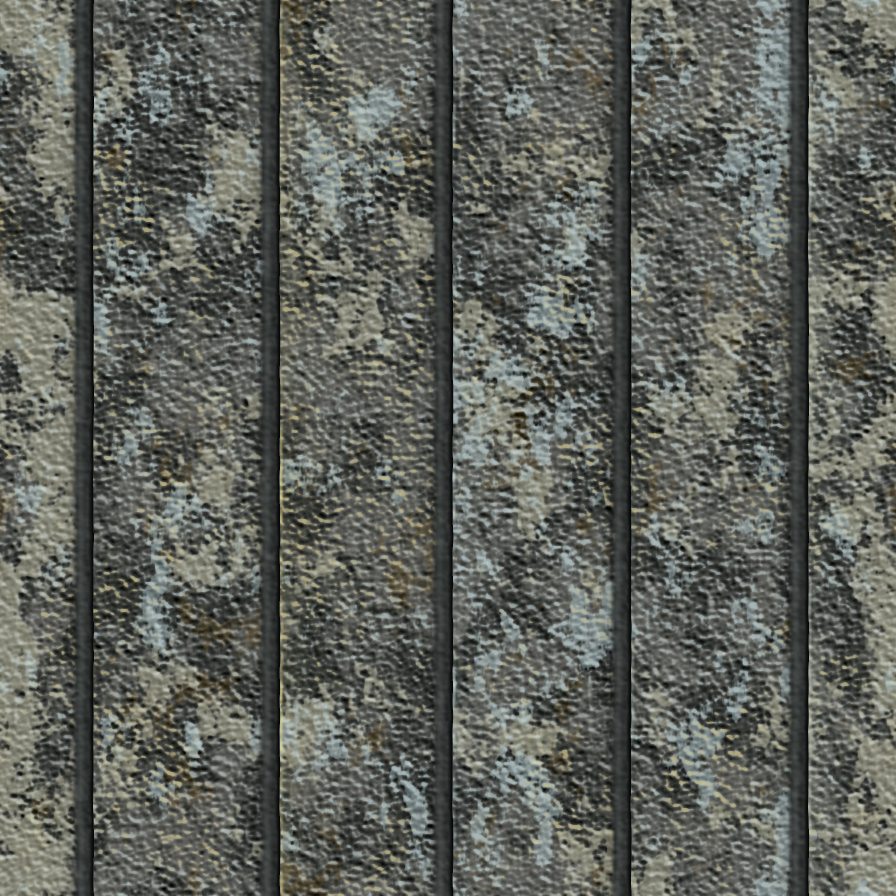
A WebGL 2 fragment shader for this texture:

```glsl
#version 300 es
precision highp float;
// Weathered upright boards: five planks across, split by dark grooves, tiling on all sides.
// Layered periodic noise lays down lichen, frost and rust, broken up by embossed
// cellular grit; each plank has its own amount of wear.

uniform vec2 u_resolution;
out vec4 outColor;

const int PLANKS = 5;
const float FIRST_SEAM = 0.104;
const float GROOVE_WIDTH = 0.021;
const float RELIEF_LIT = 0.62;
const float RELIEF_SHADE = 0.42;
const float CRUMBLE = 0.17;
const vec2 LIGHT_STEP = vec2(0.0020, 0.0032);

// Per plank, numbered by the seam on its left side
const float SEAM_SHIFT[PLANKS] = float[](0.0, 0.008, 0.001, 0.0, -0.002);
const float LICHEN_WEAR[PLANKS] = float[](0.02, 0.0, -0.02, -0.02, 0.11);
const float FROST_WEAR[PLANKS] = float[](0.0, 0.0, 0.01, 0.0, -0.04);
const float RIGHT_WEAR[PLANKS] = float[](0.0, 0.02, 0.02, 0.15, 0.0);
const float COOLNESS[PLANKS] = float[](0.35, 0.0, 0.95, 0.85, 0.7);
const float EDGE_LIGHT[PLANKS] = float[](0.15, 0.8, 0.6, 0.4, 1.0);

const vec3 SOOT = vec3(0.225, 0.235, 0.225);
const vec3 STONE = vec3(0.385, 0.39, 0.37);
const vec3 LICHEN = vec3(0.59, 0.59, 0.52);
const vec3 FROST = vec3(0.62, 0.69, 0.70);
const vec3 STRAW = vec3(0.72, 0.68, 0.47);
const vec3 RUST = vec3(0.40, 0.32, 0.17);
const vec3 GROOVE = vec3(0.215, 0.23, 0.225);
const vec3 GAP = vec3(0.03, 0.04, 0.04);

float hash(vec2 p) {
  vec3 q = fract(p.xyx * 0.1031);
  q += dot(q, q.yzx + 33.33);
  return fract((q.x + q.y) * q.z);
}

// Value noise that repeats once per canvas
float noise(vec2 uv, vec2 cells, float seed) {
  vec2 p = uv * cells, i = floor(p), f = fract(p);
  f = f * f * (3.0 - 2.0 * f);
  vec2 a = mod(i, cells) + seed * 17.0;
  vec2 b = mod(i + 1.0, cells) + seed * 17.0;
  return mix(mix(hash(a), hash(vec2(b.x, a.y)), f.x),
             mix(hash(vec2(a.x, b.y)), hash(b), f.x), f.y);
}

float layers(vec2 uv, vec2 cells, float seed) {
  float sum = 0.0, weight = 1.0, total = 0.0;
  for (int i = 0; i < 5; i++) {
    sum += weight * noise(uv, cells, seed + float(i));
    total += weight;
    weight *= 0.7;
    cells *= 2.0;
  }
  return sum / total;
}

// Distance to the nearest scattered point, repeating once per canvas
float cellular(vec2 uv, vec2 cells) {
  vec2 p = uv * cells, i = floor(p), f = fract(p);
  float nearest = 2.0;
  for (int y = -1; y <= 1; y++)
    for (int x = -1; x <= 1; x++) {
      vec2 c = vec2(x, y), id = mod(i + c, cells);
      vec2 point = c + vec2(hash(id + 5.0), hash(id + 71.0));
      nearest = min(nearest, length(point - f));
    }
  return nearest;
}

float gritHeight(vec2 uv) {
  return 0.5 * cellular(uv, vec2(105.0, 135.0))
       + 0.6 * noise(uv, vec2(125.0, 170.0), 3.0)
       + 0.3 * noise(uv, vec2(230.0, 270.0), 8.0);
}

void main() {
  vec2 uv = gl_FragCoord.xy / u_resolution;
  float pixel = 1.0 / u_resolution.x;

  // Distances to the seams on the left and right, and the plank between them
  float left = 1.0, right = 1.0;
  int plank = 0;
  float wobble = 0.0012 * (noise(uv, vec2(1.0, 60.0), 2.0) - 0.5);
  for (int k = 0; k < PLANKS; k++) {
    float seam = FIRST_SEAM + float(k) / float(PLANKS) + SEAM_SHIFT[k] + wobble;
    float ahead = fract(uv.x - seam);
    if (ahead < left) { left = ahead; plank = k; }
    right = min(right, 1.0 - ahead);
  }
  float across = left / (left + right);
  float cool = COOLNESS[plank];

  // Stone with mottled dark patches
  float height = gritHeight(uv);
  float slope = height - gritHeight(uv + LIGHT_STEP);
  float crumble = CRUMBLE * (height - 0.7);
  float mottle = layers(uv, vec2(20.0, 16.0), 11.0) + crumble;
  vec3 color = mix(SOOT, STONE, smoothstep(0.36, 0.62, mottle));

  // Lichen, frost and rust
  float lichenField = layers(uv, vec2(15.0, 11.0), 23.0) + LICHEN_WEAR[plank] + crumble;
  float lichen = smoothstep(0.56, 0.66, lichenField);
  float ends = 0.55 + 0.45 * cos(6.28318 * uv.y);
  float frostField = layers(uv, vec2(28.0, 17.0), 37.0) + FROST_WEAR[plank] + crumble
    + RIGHT_WEAR[plank] * ends * smoothstep(0.4, 0.85, across);
  float frost = smoothstep(0.58, 0.70, frostField);
  float warmField = layers(uv, vec2(16.0, 12.0), 51.0) - 0.04 * cool;
  float warmth = smoothstep(0.47, 0.60, warmField);
  float rust = smoothstep(0.62, 0.72, layers(uv, vec2(24.0, 17.0), 67.0) + crumble);
  color = mix(color, RUST, 0.4 * rust);
  color = mix(color, LICHEN, 0.8 * lichen);
  color = mix(color, FROST, 0.65 * frost);

  // Embossed grit with tinted glints, gathered in warm and frosty clusters
  float cluster = max(smoothstep(0.42, 0.62, frostField), warmth);
  float glint = smoothstep(0.08, 0.38, slope) * (0.25 + 0.5 * cluster) * (1.0 - 0.5 * lichen);
  float relief = slope > 0.0 ? RELIEF_LIT : RELIEF_SHADE;
  color += relief * slope * mix(0.85, 0.7, lichen);
  color = mix(color, mix(FROST, STRAW, warmth), glint);

  // Worn left edge and shade towards the groove
  float chip = noise(uv, vec2(150.0, 90.0), 81.0);
  float patchy = smoothstep(0.25, 0.75, noise(uv, vec2(5.0, 9.0), 83.0));
  vec3 edgeTint = mix(STRAW, FROST, cool);
  color = mix(color, edgeTint, EDGE_LIGHT[plank] * 0.4 * chip * exp(-left * 60.0));
  float rim = 1.0 - smoothstep(0.002, 0.005, left);
  color = mix(color, edgeTint * 1.25, rim * EDGE_LIGHT[plank] * patchy * chip);
  color *= 1.0 - 0.25 * exp(-max(right - GROOVE_WIDTH, 0.0) * 160.0);

  // Groove with a faint ridge and a black gap beside the next plank
  float depth = right / GROOVE_WIDTH;
  float ridge = exp(-pow((depth - 0.65) * 5.0, 2.0));
  vec3 grooveColor = GROOVE * (0.8 + 0.35 * ridge) + 0.07 * (chip - 0.5) + 0.08 * slope;
  float gapWidth = 0.0025 + 0.004 * chip;
  grooveColor = mix(GAP, grooveColor, smoothstep(0.0, gapWidth + pixel, right));
  float soft = 0.003 * chip + pixel;
  float plankMask = smoothstep(GROOVE_WIDTH - 0.002 - soft, GROOVE_WIDTH + soft, right);
  plankMask *= smoothstep(0.0, pixel, left);
  color = mix(grooveColor, color, plankMask);

  outColor = vec4(clamp(color, 0.0, 1.0), 1.0);
}
```
